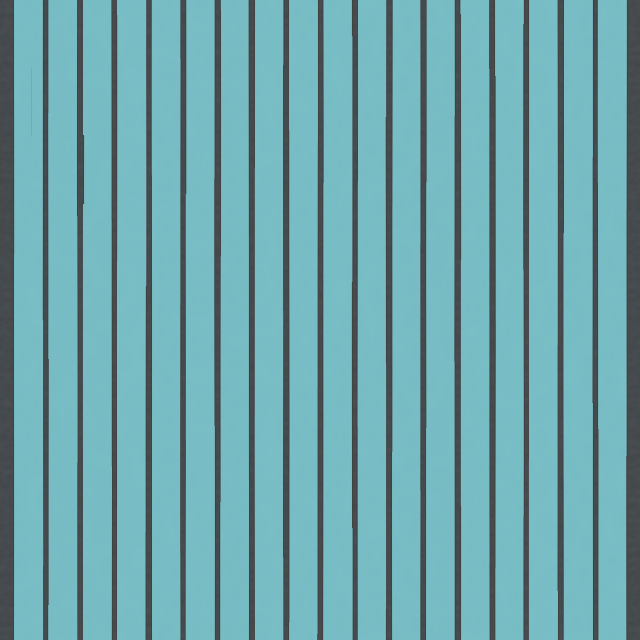
Reproduce this pattern procedurally as a three.js fragment shader.

```glsl
varying vec2 vUv;

const float SLATS = 18.0;
const float PITCH = 0.05365;
const float FIRST_GAP = 0.0180;
const float HALF_GAP = 0.0045;
const float SOFTNESS = 0.0009;

const vec3 SLAT_COLOR = vec3(0.470, 0.740, 0.770);
const vec3 GAP_COLOR = vec3(0.275, 0.293, 0.303);
const vec3 RIM_COLOR = vec3(0.255, 0.250, 0.260);

float hash(vec2 p) {
  return fract(sin(dot(p, vec2(127.1, 311.7))) * 4375.85);
}

// Distance to the nearest jittered cell point
float cellNoise(vec2 p) {
  vec2 cell = floor(p);
  float nearest = 2.0;
  for (int j = -1; j <= 1; j++) {
    for (int i = -1; i <= 1; i++) {
      vec2 c = cell + vec2(float(i), float(j));
      vec2 point = c + vec2(hash(c), hash(c + 37.0));
      nearest = min(nearest, distance(p, point));
    }
  }
  return nearest;
}

float band(float x, float low, float high, float soft) {
  return smoothstep(low - soft, low + soft, x)
       * (1.0 - smoothstep(high - soft, high + soft, x));
}

// Sideways drift of one cut edge, with small steps at uneven heights
float edgeOffset(float edge, float y) {
  float segment = floor(y * 2.6 + hash(vec2(edge, 3.0)) * 4.0);
  float base = hash(vec2(edge, 11.0)) - 0.5;
  float jog = hash(vec2(edge, segment + 23.0)) - 0.5;
  float sway = sin(y * 5.0 + edge * 2.4) + 0.5 * sin(y * 11.0 + edge);
  return base * 0.0010 + jog * 0.0012 + sway * 0.00015;
}

// Signed distance into the slat, positive inside
float slatDistance(vec2 p, float slat) {
  float left = FIRST_GAP + slat * PITCH + HALF_GAP;
  float right = left + PITCH - 2.0 * HALF_GAP;
  left += edgeOffset(slat * 2.0, p.y);
  right += edgeOffset(slat * 2.0 + 1.0, p.y);
  // One chipped stretch near the upper left
  float chipped = 1.0 - step(0.5, abs(slat - 2.0));
  left += 0.0020 * chipped * band(p.y, 0.681, 0.789, 0.001);
  return min(p.x - left, right - p.x);
}

vec3 gapColor(vec2 p, float depth) {
  float mottle = cellNoise(p * vec2(90.0, 120.0)) - 0.5;
  float grain = sin(p.y * 410.0 + sin(p.x * 60.0)) + sin(p.y * 173.0);
  vec3 color = GAP_COLOR + mottle * 0.022 + grain * 0.003;
  // Darker rim beside each slat
  return mix(RIM_COLOR, color, smoothstep(0.0008, 0.0022, depth));
}

vec3 slatColor(vec2 p, float slat) {
  float tone = hash(vec2(slat, 71.0)) - 0.5;
  float mottle = cellNoise(p * vec2(38.0, 24.0)) - 0.5;
  vec3 color = SLAT_COLOR + tone * 0.006 + mottle * 0.008;
  // Faint vertical scratch
  float scratch = band(p.x, 0.0490, 0.0500, 0.0005)
                * band(p.y, 0.788, 0.895, 0.002);
  return color * (1.0 - 0.10 * scratch);
}

void main() {
  float slat = clamp(floor((vUv.x - FIRST_GAP) / PITCH), 0.0, SLATS - 1.0);
  float inside = slatDistance(vUv, slat);
  float coverage = smoothstep(-SOFTNESS, SOFTNESS, inside);
  vec3 color = mix(gapColor(vUv, -inside), slatColor(vUv, slat), coverage);
  gl_FragColor = vec4(color, 1.0);
}
```
